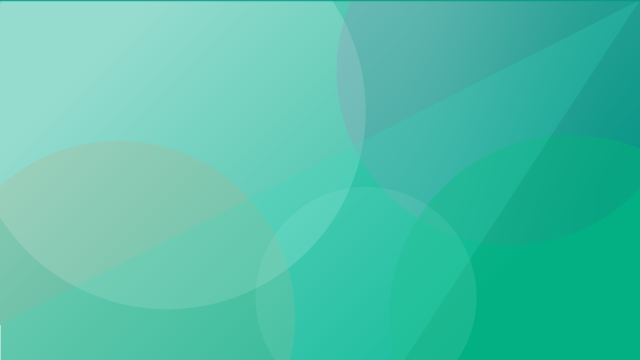
Reproduce this background procedurally as a Shadertoy shader.

```glsl
const vec2 CANVAS = vec2(1.778, 1.0);

// Diagonal backdrop
const vec3 PALE_MINT = vec3(0.494, 0.831, 0.769);
const vec3 DEEP_GREEN = vec3(0.0, 0.682, 0.549);
const float FADE_START = 0.417;
const float FADE_END = 2.176;

// Discs: centre x, centre y, radius
const vec3 PALE_DISC = vec3(0.465, 0.692, 0.551);
const vec3 DUSK_DISC = vec3(1.419, 0.803, 0.484);
const vec3 SAND_DISC = vec3(0.329, 0.118, 0.491);
const vec3 GLASS_DISC = vec3(1.017, 0.174, 0.307);
const vec3 LEAF_DISC = vec3(1.586, 0.120, 0.505);

// Tints: colour and opacity
const vec4 PALE_TINT = vec4(1.0, 1.0, 1.0, 0.18);
const vec4 DUSK_LEFT = vec4(0.59, 0.57, 0.73, 0.28);
const vec4 DUSK_RIGHT = vec4(0.16, 0.37, 0.49, 0.28);
const vec4 SAND_TINT = vec4(0.745, 0.667, 0.51, 0.22);
const vec4 LEAF_TINT = vec4(0.02, 0.70, 0.49, 0.5);
const vec4 GLASS_TINT = vec4(1.0, 1.0, 1.0, 0.09);
const vec4 BEAM_TINT = vec4(0.196, 0.87, 0.75, 0.21);
const vec4 RIM_TINT = vec4(0.0, 0.60, 0.53, 0.8);
const vec4 SLIVER_TINT = vec4(0.85, 0.93, 0.90, 0.8);

// Light wedge from the upper right corner
const vec2 BEAM_LEFT_END = vec2(0.0, 0.097);
const vec2 BEAM_LOW_END = vec2(1.123, 0.0);
const float RIM_HEIGHT = 0.0035;
const float SLIVER_WIDTH = 0.0023;

// Antialiased coverage of a signed distance
float cover(float dist) {
    return clamp(0.5 - dist * iResolution.y, 0.0, 1.0);
}

float disc(vec2 p, vec3 shape) {
    return cover(length(p - shape.xy) - shape.z);
}

// Signed distance to the line from a to b
float lineSide(vec2 p, vec2 a, vec2 b) {
    vec2 along = normalize(b - a);
    vec2 q = p - a;
    return along.x * q.y - along.y * q.x;
}

vec3 layer(vec3 color, vec4 tint, float mask) {
    return mix(color, tint.rgb, tint.a * mask);
}

void mainImage(out vec4 fragColor, in vec2 fragCoord) {
    vec2 p = fragCoord / iResolution.xy * CANVAS;

    // Backdrop gradient
    float diagonal = p.x + 1.0 - p.y;
    float fade = clamp((diagonal - FADE_START) / (FADE_END - FADE_START), 0.0, 1.0);
    vec3 color = mix(PALE_MINT, DEEP_GREEN, fade);

    // Translucent discs
    vec4 duskTint = mix(DUSK_LEFT, DUSK_RIGHT, smoothstep(1.08, 1.75, p.x));
    color = layer(color, PALE_TINT, disc(p, PALE_DISC));
    color = layer(color, duskTint, disc(p, DUSK_DISC));
    color = layer(color, SAND_TINT, disc(p, SAND_DISC));
    color = layer(color, LEAF_TINT, disc(p, LEAF_DISC));
    color = layer(color, GLASS_TINT, disc(p, GLASS_DISC));

    // Wedge of light
    float beam = cover(-lineSide(p, CANVAS, BEAM_LEFT_END))
               * cover(lineSide(p, CANVAS, BEAM_LOW_END));
    color = layer(color, BEAM_TINT, beam);

    // Thin border traces
    color = layer(color, RIM_TINT, cover(1.0 - RIM_HEIGHT - p.y));
    float sliver = cover(p.x - SLIVER_WIDTH) * cover(p.y - BEAM_LEFT_END.y);
    color = layer(color, SLIVER_TINT, sliver);

    fragColor = vec4(color, 1.0);
}
```
